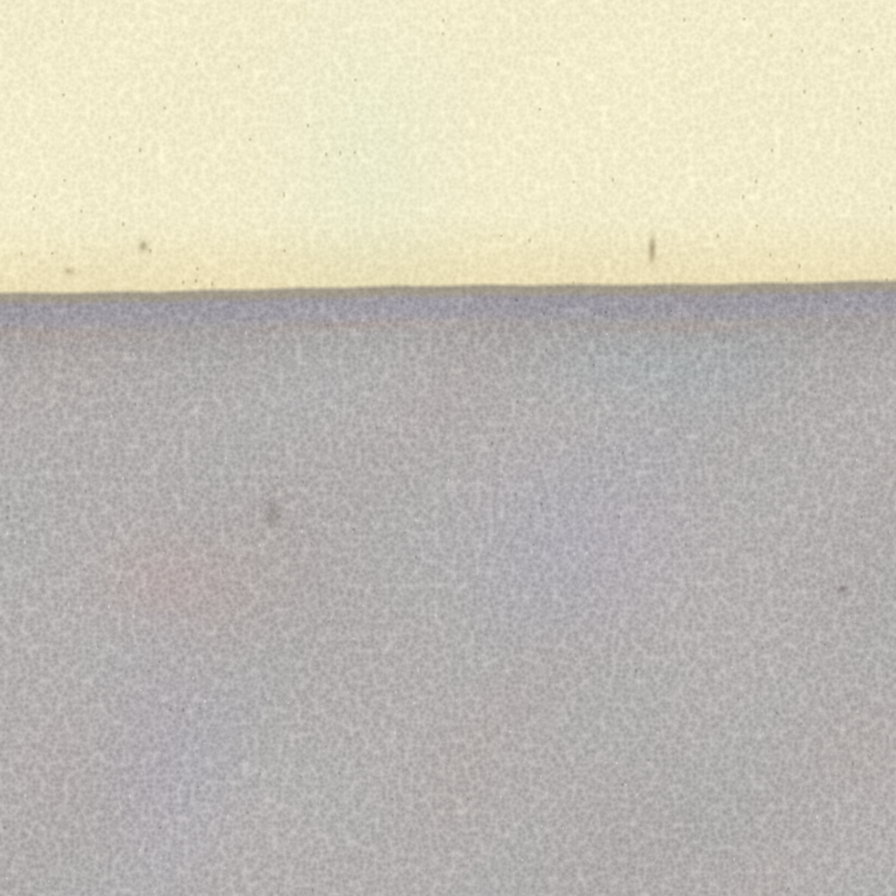
Write a three.js fragment shader that draws this texture.

```glsl
// Two sheets of grainy paper: pale cream above, cool grey below, meeting at a
// slightly tilted edge with a brown rim and soft shadow. Cellular noise makes
// the grain, layered sines the slow stains, and small ellipses the flecks.
varying vec2 vUv;

vec2 hash2(vec2 p) {
  vec3 q = fract(p.xyx * vec3(0.1031, 0.1030, 0.0973));
  q += dot(q, q.yzx + 33.33);
  return fract((q.xx + q.yz) * q.zy);
}

// Distance to the nearest scattered point, roughly centred on zero.
float cellular(vec2 p) {
  vec2 cell = floor(p);
  vec2 f = fract(p);
  float nearest = 2.0;
  for (int j = -1; j <= 1; j++) {
    for (int i = -1; i <= 1; i++) {
      vec2 o = vec2(float(i), float(j));
      vec2 d = o + hash2(cell + o) - f;
      nearest = min(nearest, dot(d, d));
    }
  }
  return sqrt(nearest) - 0.47;
}

// Slow, warped waves for uneven tone.
float stain(vec2 p, float phase) {
  vec2 q = p + 0.35 * sin(p.yx * 1.7 + phase);
  return 0.5 * sin(q.x + phase) * sin(q.y * 1.2 - phase)
       + 0.25 * sin(q.x * 2.3 - q.y * 1.9 + phase * 2.0);
}

// Soft round patch.
float glow(vec2 p, vec2 centre, vec2 radius) {
  vec2 d = (p - centre) / radius;
  return exp(-dot(d, d));
}

// Sparse flecks, one chance per cell.
float flecks(vec2 p, float density) {
  vec2 cell = floor(p);
  vec2 rnd = hash2(cell + 71.0);
  vec2 centre = 0.3 + 0.4 * hash2(cell + 19.0);
  vec2 d = (fract(p) - centre) * vec2(1.3, 0.8 + 0.5 * rnd.y);
  return step(1.0 - density, rnd.x) * (1.0 - smoothstep(0.05, 0.22, length(d)));
}

float edgeHeight(float x) {
  return 0.6735 + 0.0135 * x + 0.0012 * sin(x * 9.0 + 3.6)
       + 0.0005 * sin(x * 61.0);
}

vec3 creamPaper(vec2 p, float above, float grain) {
  vec3 colour = mix(vec3(0.925, 0.880, 0.725), vec3(0.950, 0.925, 0.800),
                    smoothstep(0.0, 0.09, above));
  colour += vec3(0.010, 0.009, 0.006) * stain(p * 9.0, 1.3);
  colour += vec3(-0.018, 0.002, 0.008) * glow(p, vec2(0.41, 0.83), vec2(0.09, 0.16));
  colour += grain * vec3(0.085, 0.085, 0.095);
  return colour - flecks(p * 62.0, 0.035) * vec3(0.11, 0.12, 0.13);
}

vec3 greyPaper(vec2 p, float below, float grain) {
  vec3 colour = vec3(0.705, 0.692, 0.688);
  colour += 0.016 * stain(p * 8.0, 2.1);
  colour += vec3(0.006, -0.002, -0.006) * stain(p * 13.0, 4.0);

  // Faint tinted patches.
  colour += vec3(0.020, -0.012, -0.018) * glow(p, vec2(0.19, 0.35), vec2(0.08, 0.05));
  colour += vec3(-0.008, -0.010, 0.018) * glow(p, vec2(0.65, 0.40), vec2(0.13, 0.11));
  colour += vec3(-0.004, -0.008, 0.016) * glow(p, vec2(0.19, 0.14), vec2(0.08, 0.14));
  colour += vec3(-0.022, 0.003, 0.010) * glow(p, vec2(0.73, 0.59), vec2(0.12, 0.04));

  // Shadow under the edge, with a violet strip and a reddish line.
  colour -= 0.070 * exp(-below * below / 0.0045);
  float strip = smoothstep(0.006, 0.014, below)
              * (1.0 - smoothstep(0.028, 0.046, below));
  colour += strip * vec3(-0.012, -0.014, 0.022);
  float lineDist = (below - 0.045 - 0.003 * sin(p.x * 11.0)) / 0.006;
  float lineFade = 0.6 + 0.4 * sin(p.x * 17.0 + 1.0);
  colour += exp(-lineDist * lineDist) * lineFade * vec3(0.012, -0.012, -0.022);

  colour += grain * vec3(0.145, 0.145, 0.140);
  colour -= flecks(p * 70.0 + 13.0, 0.025) * 0.08;
  return colour + flecks(p * 85.0 + 40.0, 0.03) * 0.07;
}

void main() {
  vec2 p = vUv;
  float height = p.y - edgeHeight(p.x);

  // Fine grain mixed with longer upright fibres.
  float grain = 0.65 * cellular(p * 150.0)
              + 0.45 * cellular(p * vec2(105.0, 72.0) + 31.0)
              - 0.40 * cellular(p * 205.0 + 57.0);

  vec3 cream = creamPaper(p, height, grain);
  vec3 grey = greyPaper(p, -height, grain);

  // Brown rim just below the join.
  float rim = smoothstep(-0.017, -0.005, height);
  grey = mix(grey, vec3(0.635, 0.605, 0.545) + grain * 0.09, rim);

  float blur = max(0.0035, fwidth(height));
  vec3 colour = mix(grey, cream, smoothstep(-blur, blur, height));

  // A few distinct dark marks.
  float marks = glow(p, vec2(0.160, 0.725), vec2(0.005, 0.006))
              + glow(p, vec2(0.728, 0.722), vec2(0.004, 0.014))
              + 0.7 * glow(p, vec2(0.077, 0.697), vec2(0.005, 0.004))
              + 0.6 * glow(p, vec2(0.940, 0.342), vec2(0.006, 0.004))
              + 0.5 * glow(p, vec2(0.305, 0.427), vec2(0.007, 0.012));
  colour -= marks * vec3(0.22, 0.23, 0.23);

  gl_FragColor = vec4(clamp(colour, 0.0, 1.0), 1.0);
}
```
